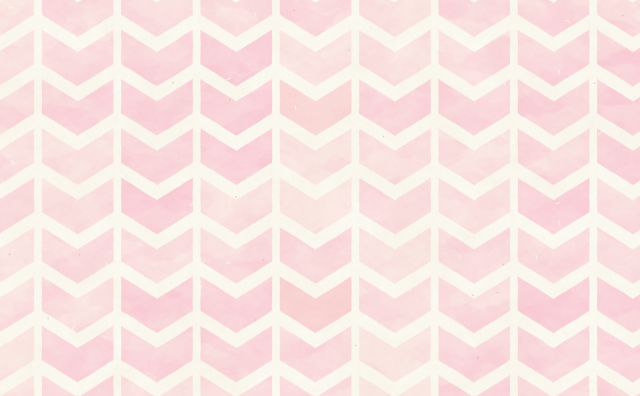
A Shadertoy shader for this pattern:

```glsl
// Lengths are fractions of the canvas height, y measured downward
const float COL_PITCH  = 0.2003;
const float ROW_PITCH  = 0.1246;
const float FIRST_GAP  = 0.0960;   // centre of the leftmost gutter
const float FIRST_ROW  = 0.0068;   // notch of the top row
const float HALF_WIDTH = 0.0904;
const float BAND       = 0.0868;   // vertical thickness of a chevron
const float SLOPE      = 0.625;
const float WOBBLE     = 0.0005;
const float SPECK_GRID = 13.0;
const float SPECK_RATE = 0.16;

const vec3 CREAM  = vec3(0.980, 0.968, 0.930);
const vec3 BLUSH  = vec3(0.980, 0.905, 0.885);
const vec3 ROSE   = vec3(0.976, 0.797, 0.836);
const vec3 SALMON = vec3(0.973, 0.805, 0.805);
const vec3 FLECK  = vec3(0.995, 0.990, 0.970);
const vec3 TAN    = vec3(0.800, 0.700, 0.600);
const float TAU   = 6.2831853;

float hash(vec2 p) {
    p = fract(p * vec2(0.1031, 0.1137) + 0.071);
    p += dot(p, p.yx + 33.33);
    return fract((p.x + p.y) * p.x * 97.3);
}

vec2 hash2(vec2 p) {
    return vec2(hash(p), hash(p + 57.3));
}

// Uneven displacement from layered sines
vec2 ripple(vec2 p) {
    return sin(p.yx * 2.3 + vec2(0.4, 2.1)) * 0.22
         + sin(p.yx * 5.7 + p * 2.1) * 0.10
         + sin(p.yx * 13.0 - p * 6.0) * 0.04;
}

// Cellular noise: nearly flat patches with soft borders
float patches(vec2 p, float sharpness) {
    vec2 cell = floor(p);
    float total = 0.0, weight = 0.0;
    for (int j = -1; j <= 1; j++)
    for (int i = -1; i <= 1; i++) {
        vec2 id = cell + vec2(i, j);
        float w = exp(-sharpness * length(id + hash2(id) - p));
        total += w * hash(id + 19.7);
        weight += w;
    }
    return total / weight;
}

// Overlapping translucent washes, centred on zero
float watercolour(vec2 p) {
    float wash = 0.0, gain = 0.5;
    vec2 q = p * vec2(9.0, 15.0);
    for (int i = 0; i < 3; i++) {
        wash += gain * (patches(q + ripple(q), 28.0) - 0.5);
        q = q * 1.7 + 11.3;
        gain *= 0.6;
    }
    return wash;
}

// Signed distance to the nearest chevron, with its column and row
float chevron(vec2 p, out vec2 id, out vec2 local) {
    float u = (p.x - FIRST_GAP) / COL_PITCH;
    local.x = (fract(u) - 0.5) * COL_PITCH;
    float v = p.y + SLOPE * abs(local.x) - FIRST_ROW - 0.5 * BAND;
    id = vec2(floor(u) + 1.0, floor(v / ROW_PITCH + 0.5));
    local.y = v - id.y * ROW_PITCH;
    float across = abs(local.x) - HALF_WIDTH;
    float along = (abs(local.y) - 0.5 * BAND) / sqrt(1.0 + SLOPE * SLOPE);
    return max(across, along);
}

vec3 paint(vec2 p, vec2 id, vec2 local) {
    // Tints drift over five columns, with a chance offset per chevron
    vec2 key = vec2(mod(id.x, 5.0), id.y);
    float depth = 0.42 + 0.20 * cos(TAU * (id.x - 2.3) / 5.0)
                + 0.55 * (hash(key + 3.1) - 0.5);
    depth += 0.85 * watercolour(p + hash2(id + 8.0) * 7.0);
    depth += 0.12 * local.y / BAND;
    bool warm = id.x == 4.0 && mod(id.y, 4.0) == 2.0;
    if (warm) depth = 0.6 + 0.5 * depth;
    return mix(BLUSH, warm ? SALMON : ROSE, clamp(depth, 0.0, 1.0));
}

// Sparse slanted scratches and grains
vec3 addSpecks(vec3 colour, vec2 p, float px) {
    vec2 g = p * SPECK_GRID, id = floor(g);
    float pick = hash(id + 41.0);
    vec2 q = (fract(g) - 0.25 - 0.5 * hash2(id + 5.0)) / SPECK_GRID;
    float angle = TAU * hash(id + 71.0);
    q = mat2(cos(angle), -sin(angle), sin(angle), cos(angle)) * q;
    bool pale = hash(id + 23.0) < 0.55;
    q.y += q.x * q.x * 35.0;
    q.x -= clamp(q.x, -0.005, 0.005) * (pale ? 1.0 : 0.25);
    float mask = 1.0 - smoothstep(-px, px, length(q) - 0.0011);
    return mix(colour, pale ? FLECK : TAN, mask * step(pick, SPECK_RATE) * 0.75);
}

void mainImage(out vec4 fragColor, in vec2 fragCoord) {
    float px = 1.0 / iResolution.y;
    vec2 p = vec2(fragCoord.x, iResolution.y - fragCoord.y) * px;

    vec2 id, local;
    float d = chevron(p + ripple(p * 40.0) * WOBBLE * 3.0, id, local);
    float ink = 1.0 - smoothstep(-0.75 * px, 0.75 * px, d);
    vec3 colour = mix(CREAM, paint(p, id, local), ink);

    // Mottled paper
    float mottle = patches(p * 14.0 + ripple(p * 20.0), 7.0) - 0.5;
    float grain = patches(p * 110.0, 9.0) - 0.5;
    colour += vec3(0.4, 0.8, 1.0) * (0.018 * mottle + 0.012 * grain);

    fragColor = vec4(clamp(addSpecks(colour, p, px), 0.0, 1.0), 1.0);
}
```
